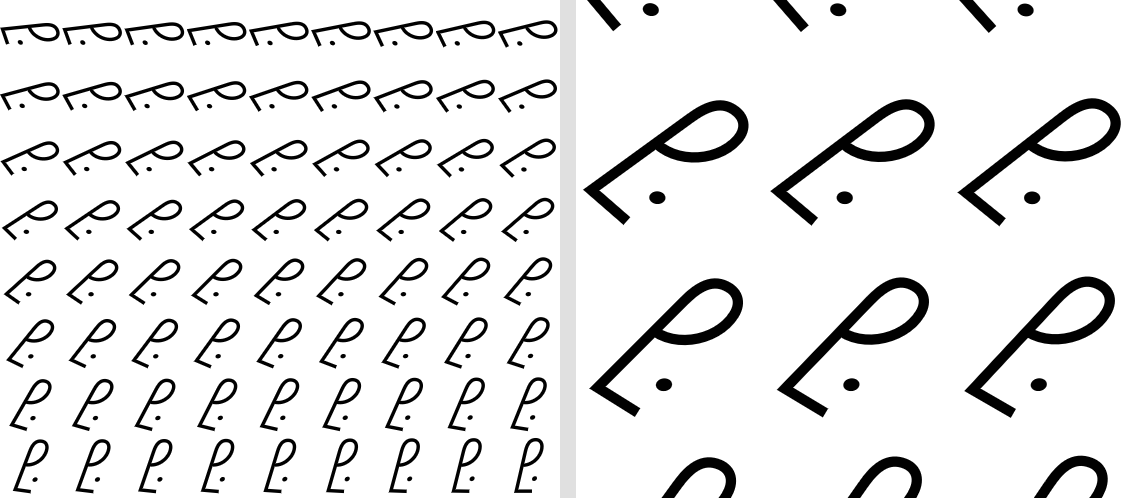
Left, the full canvas; right, a detail of the centre.
Give the GLSL for this pattern, as a WebGL 1 fragment shader.

```glsl
precision highp float;
// A 9 by 8 grid of black looped line glyphs, each turned one degree further than the last.

uniform vec2 u_resolution;

const float CELL = 85.4; // glyph units per cell

float segmentDistance(vec2 p, vec2 a, vec2 b) {
  vec2 ab = b - a;
  float t = clamp(dot(p - a, ab) / dot(ab, ab), 0.0, 1.0);
  return length(p - a - ab * t);
}

vec2 bezierPoint(vec2 a, vec2 b, vec2 c, vec2 d, float t) {
  float s = 1.0 - t;
  return s * s * s * a + 3.0 * s * s * t * b + 3.0 * s * t * t * c + t * t * t * d;
}

float bezierDistance(vec2 p, vec2 a, vec2 b, vec2 c, vec2 d) {
  float nearest = 1e3;
  vec2 previous = a;
  for (int i = 1; i <= 14; i++) {
    vec2 next = bezierPoint(a, b, c, d, float(i) / 14.0);
    nearest = min(nearest, segmentDistance(p, previous, next));
    previous = next;
  }
  return nearest;
}

float glyphDistance(vec2 p) {
  const float halfWidth = 2.35;

  // Stem and foot: a mitred angle with flat ends
  vec2 q = p - vec2(-14.3, -33.3);
  float wedge = max(-q.y, dot(q, vec2(-0.974, 0.225)));
  float angle = max(abs(wedge) - halfWidth, max(p.x - 7.3, p.y - 22.0));

  // Loop: belly, right shoulder and return to the stem
  vec2 side = vec2(21.0, 28.0);
  vec2 top = vec2(12.5, 37.3);
  float loop = bezierDistance(p, vec2(-5.7, 2.3), vec2(8.0, 1.8), vec2(21.0, 15.0), side);
  loop = min(loop, bezierDistance(p, side, vec2(21.0, 34.0), vec2(17.5, 37.3), top));
  loop = min(loop, bezierDistance(p, top, vec2(5.5, 37.3), vec2(1.0, 32.7), vec2(-1.5, 22.0)));

  // Slanted oval dot
  vec2 e = p - vec2(10.8, -16.1);
  e = vec2(dot(e, vec2(0.788, 0.616)), dot(e, vec2(-0.616, 0.788)));
  float dotShape = (length(e / vec2(3.7, 2.9)) - 1.0) * 3.2;

  return min(min(angle, loop - halfWidth), dotShape);
}

void main() {
  vec2 grid = gl_FragCoord.xy / u_resolution * vec2(9.0, 8.0);
  vec2 cell = floor(grid);
  vec2 p = (fract(grid) - vec2(0.464, 0.5)) * CELL;

  // Turn counted along the rows from the top left; the last glyph is upright
  float index = (7.0 - cell.y) * 9.0 + cell.x;
  float turn = radians(index - 71.0);
  float c = cos(turn);
  float s = sin(turn);
  p = vec2(c * p.x + s * p.y, c * p.y - s * p.x);

  float pixel = 9.0 * CELL / u_resolution.x;
  float ink = clamp(0.5 - glyphDistance(p) / pixel, 0.0, 1.0);
  gl_FragColor = vec4(mix(vec3(1.0), vec3(0.005), ink), 1.0);
}
```
